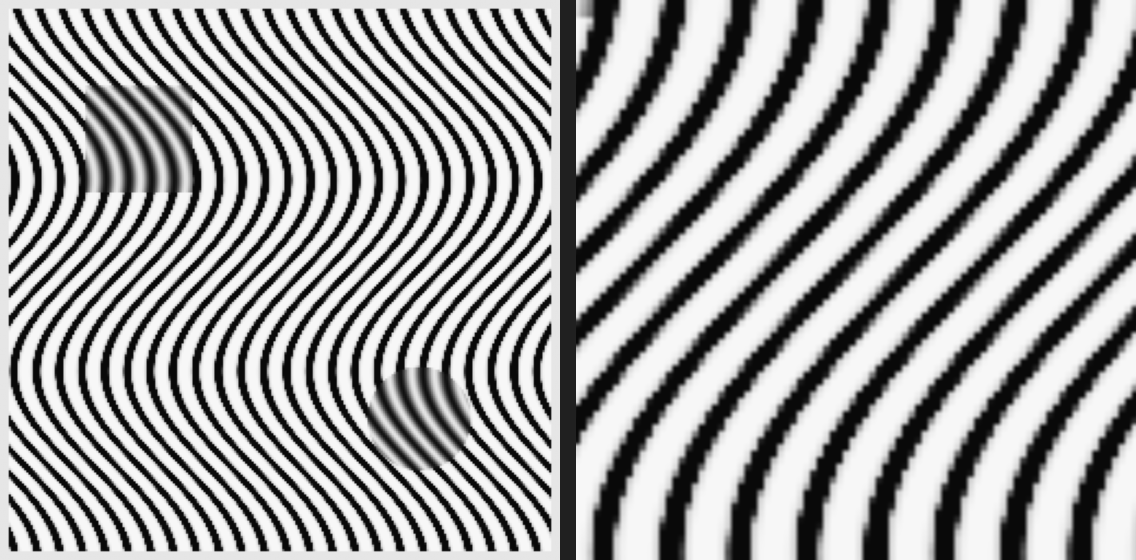
Left, the full canvas; right, a detail of the centre.
Reproduce this pattern procedurally as a WebGL 2 fragment shader.

```glsl
#version 300 es
precision highp float;

uniform vec2 u_resolution;
out vec4 fragColor;

const float TAU = 6.2831853;

// Wavy lines, in canvas units
const float LINE_PITCH = 0.0406;
const float LINE_OFFSET = 0.0057;
const float LINE_HALF_WIDTH = 0.17;   // fraction of the pitch
const float WAVE_AMPLITUDE = 0.103;
const float WAVE_PERIOD = 0.682;
const float WAVE_CREST_Y = 0.678;

// Frame and soft patches
const float MARGIN = 0.0156;
const vec2 SQUARE_CENTER = vec2(0.248, 0.751);
const float SQUARE_HALF_SIDE = 0.095;
const vec2 DISC_CENTER = vec2(0.749, 0.2525);
const float DISC_RADIUS = 0.0925;

// Coarse grain that gives the line edges their fine steps
const float GRAIN_CELLS = 256.0;

// Grey levels
const float INK = 0.035;
const float PAPER = 0.97;
const float PAPER_SHADE = 0.84;
const float FRAME = 0.9;
const float PATCH_DARK = 0.06;
const float PATCH_LIGHT = 0.9;

float boxDistance(vec2 p, float halfSide) {
    vec2 d = abs(p) - halfSide;
    return length(max(d, 0.0)) + min(max(d.x, d.y), 0.0);
}

// Distance to the nearest line center, in pitches: 0 to 0.5
float lineDistance(vec2 p) {
    float sway = WAVE_AMPLITUDE * cos(TAU * (p.y - WAVE_CREST_Y) / WAVE_PERIOD);
    float across = (p.x - LINE_OFFSET - sway) / LINE_PITCH;
    return abs(fract(across + 0.5) - 0.5);
}

float patternTone(vec2 p) {
    float d = lineDistance(p);

    // Crisp lines on paper that darkens slightly beside them
    float paper = mix(PAPER_SHADE, PAPER, smoothstep(LINE_HALF_WIDTH, 0.34, d));
    float edge = 0.25 / (GRAIN_CELLS * LINE_PITCH);
    float crisp = mix(INK, paper, smoothstep(-edge, edge, d - LINE_HALF_WIDTH));

    // Unthresholded wave inside the patches
    float wave = 0.5 - 0.5 * cos(TAU * d);
    float soft = mix(PATCH_DARK, PATCH_LIGHT, wave);
    float patchDistance = min(boxDistance(p - SQUARE_CENTER, SQUARE_HALF_SIDE),
                              length(p - DISC_CENTER) - DISC_RADIUS);
    float blur = 0.5 / GRAIN_CELLS;
    float tone = mix(soft, crisp, smoothstep(-blur, blur, patchDistance));

    // Plain frame
    return boxDistance(p - 0.5, 0.5 - MARGIN) > 0.0 ? FRAME : tone;
}

// Smoothly interpolate the pattern between grain cell centers
float grainedTone(vec2 p) {
    vec2 cell = p * GRAIN_CELLS - 0.5;
    vec2 base = floor(cell);
    vec2 blend = smoothstep(0.0, 1.0, cell - base);
    float tone = 0.0;
    for (int j = 0; j < 2; j++) {
        for (int i = 0; i < 2; i++) {
            vec2 corner = vec2(i, j);
            vec2 weight = mix(1.0 - blend, blend, corner);
            tone += weight.x * weight.y * patternTone((base + corner + 0.5) / GRAIN_CELLS);
        }
    }
    return tone;
}

void main() {
    vec2 p = gl_FragCoord.xy / u_resolution;
    fragColor = vec4(vec3(grainedTone(p)), 1.0);
}
```
